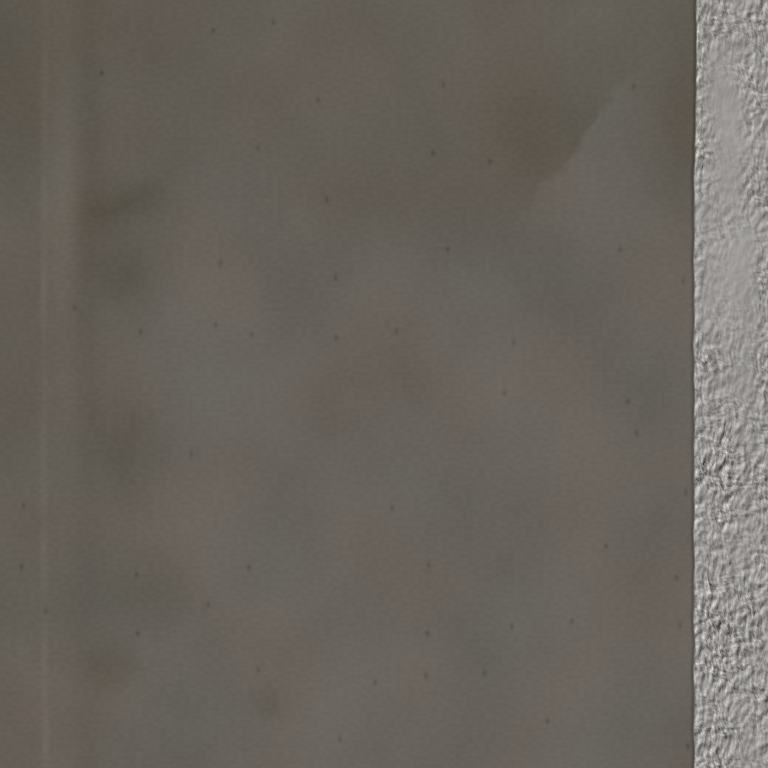
Write a WebGL 1 fragment shader that draws this texture.

```glsl
precision highp float;
// Stained grey-brown plaster panel with a soft fold, beside a pale rough strip.
uniform vec2 u_resolution;

const vec3 PANEL_COLOR = vec3(0.405, 0.385, 0.358);
const vec3 SHADE_COLOR = vec3(0.362, 0.340, 0.305);
const vec3 STRIP_COLOR = vec3(0.590, 0.580, 0.565);
const vec3 STAIN_TINT = vec3(0.055, 0.058, 0.068);
const float STRIP_EDGE = 0.904;
const float FOLD_X = 0.057;
const float MOTTLE = 0.025;
const float GRAIN = 0.018;
const float RELIEF = 0.34;
const float SPECK_CELLS = 13.0;

vec2 hash2(vec2 p) {
  vec3 q = fract(vec3(p.xyx) * vec3(0.1031, 0.1030, 0.0973));
  q += dot(q, q.yzx + 33.33);
  return fract((q.xx + q.yz) * q.zy);
}

vec2 slope(vec2 cell) {
  float a = 6.2832 * hash2(cell).x;
  return vec2(cos(a), sin(a));
}

float gradientNoise(vec2 p) {
  vec2 i = floor(p), f = fract(p);
  vec2 u = f * f * f * (f * (f * 6.0 - 15.0) + 10.0);
  vec2 e = vec2(1.0, 0.0);
  float low = mix(dot(slope(i), f), dot(slope(i + e), f - e), u.x);
  float high = mix(dot(slope(i + e.yx), f - e.yx), dot(slope(i + 1.0), f - 1.0), u.x);
  return mix(low, high, u.y);
}

float fbm(vec2 p) {
  float sum = 0.0, amp = 1.0;
  for (int i = 0; i < 4; i++) {
    sum += amp * gradientNoise(p);
    p = p * 2.03 + 17.3;
    amp *= 0.5;
  }
  return sum;
}

float blot(vec2 p, vec2 center, vec2 radius) {
  vec2 d = (p - center) / radius;
  return exp(-dot(d, d));
}

float stains(vec2 p) {
  vec2 w = p + 0.022 * vec2(fbm(p * 12.0), fbm(p * 12.0 + 40.0));
  float s = 0.65 * blot(w, vec2(0.160, 0.735), vec2(0.045, 0.028));
  s += 0.55 * blot(w, vec2(0.165, 0.630), vec2(0.030, 0.050));
  s += 0.50 * blot(w, vec2(0.155, 0.410), vec2(0.040, 0.080));
  s += 0.40 * blot(w, vec2(0.200, 0.230), vec2(0.050, 0.045));
  s += 0.45 * blot(w, vec2(0.150, 0.130), vec2(0.030, 0.030));
  s += 0.40 * blot(w, vec2(0.360, 0.085), vec2(0.028, 0.018));
  s += 0.35 * blot(w, vec2(0.460, 0.750), vec2(0.090, 0.070));
  s += 0.40 * blot(w, vec2(0.885, 0.830), vec2(0.035, 0.100));
  // Damp patch cut off by a slanting tide line
  float tide = dot(w - vec2(0.765, 0.820), vec2(0.81, -0.586));
  float damp = 1.0 - smoothstep(-0.006, 0.006, tide);
  s += 0.65 * damp * blot(p, vec2(0.730, 0.830), vec2(0.100, 0.095));
  s -= 0.25 * (1.0 - damp) * blot(p, vec2(0.790, 0.790), vec2(0.060, 0.090));
  return s;
}

float specks(vec2 p) {
  vec2 cell = floor(p * SPECK_CELLS), f = fract(p * SPECK_CELLS);
  vec2 r = hash2(cell + 5.0);
  vec2 d = (f - 0.2 - 0.6 * r) / vec2(0.035, 0.055);
  return step(0.72, hash2(cell + 91.0).y) * exp(-dot(d, d));
}

vec3 panel(vec2 p) {
  float shade = 0.50 * smoothstep(0.30, 0.02, p.x);
  shade += 0.45 * smoothstep(0.45, 0.95, p.y);
  shade += 0.30 * blot(p, vec2(0.0, 1.0), vec2(0.12, 0.12));
  vec3 color = mix(PANEL_COLOR, SHADE_COLOR, min(shade, 1.0));
  color -= STAIN_TINT * stains(p);
  // Fold: thin bright crease with a wide pale bank on its right
  float crease = FOLD_X + 0.008 * (p.y - 0.5) * (p.y - 0.5) + 0.002 * gradientNoise(p.yy * 9.0);
  float dx = p.x - crease;
  color += 0.025 * exp(-pow(dx / 0.005, 2.0)) * (0.7 + gradientNoise(vec2(3.0, p.y * 12.0)));
  color += 0.032 * exp(-pow((dx - 0.026) / 0.022, 2.0)) * blot(p, vec2(0.08, 0.70), vec2(1.0, 0.22));
  color -= 0.014 * exp(-pow((dx - 0.055) / 0.020, 2.0));
  // Cloudy mottling, warm and cool drift, fine grain and specks
  color += MOTTLE * fbm(p * vec2(6.0, 5.0));
  color += vec3(0.014, -0.002, -0.005) * gradientNoise(p * 7.0 + 20.0);
  color += GRAIN * gradientNoise(p * vec2(130.0, 190.0));
  return color - 0.055 * specks(p);
}

vec3 strip(vec2 p) {
  vec2 q = p * vec2(115.0, 80.0) + 0.9 * gradientNoise(p * 30.0);
  float bump = fbm(q) - fbm(q + vec2(0.32, -0.28));
  float smoothed = blot(p, vec2(0.960, 0.820), vec2(0.035, 0.130));
  smoothed += blot(p, vec2(0.945, 0.620), vec2(0.035, 0.080));
  float rough = clamp(0.75 + 0.7 * gradientNoise(p * vec2(22.0, 9.0)) - 0.65 * smoothed, 0.12, 1.0);
  float pits = smoothstep(0.22, 0.62, fbm(q * vec2(0.9, 0.65) + 60.0));
  vec3 color = STRIP_COLOR + RELIEF * rough * bump - 0.15 * rough * pits;
  color += 0.03 * fbm(p * 14.0) + 0.02 * smoothed;
  return color + 0.05 * exp(-pow((p.x - STRIP_EDGE - 0.004) / 0.003, 2.0));
}

void main() {
  vec2 p = gl_FragCoord.xy / u_resolution;
  float edge = STRIP_EDGE + 0.0025 * gradientNoise(vec2(p.y * 28.0, 4.0));
  edge += 0.003 * smoothstep(0.72, 0.95, p.y);
  float side = p.x - edge;
  vec3 color = mix(panel(p), strip(p), smoothstep(-0.0015, 0.0015, side));
  // Thin shadow along the joint
  color -= 0.07 * exp(-pow((side + 0.002) / 0.0022, 2.0));
  gl_FragColor = vec4(clamp(color, 0.0, 1.0), 1.0);
}
```
